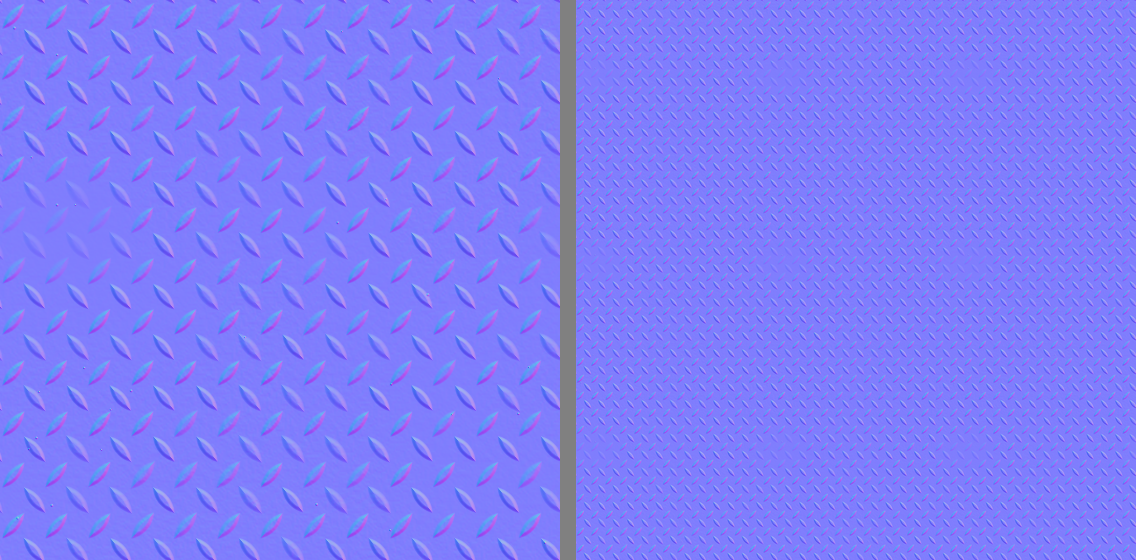
Left: one tile. Right: repeated 3 by 3.
This texture map is drawn by a three.js fragment shader. Its source:

```glsl
varying vec2 vUv;

// Tread layout, in canvas units
const vec2 REPEATS = vec2(13.0, 11.0);
const vec2 RISING_CENTER = vec2(0.31, 0.675);   // within one cell
const vec2 FALLING_CENTER = vec2(0.80, 0.18);
const vec2 RISING_AXIS = vec2(0.656, 0.755);
const vec2 FALLING_AXIS = vec2(0.643, -0.766);
const float HALF_LENGTH = 0.0290;
const float HALF_WIDTH = 0.0095;
const float RIM = 0.0062;
const float TREAD_HEIGHT = 0.0026;
const float RISING_LEAN = 0.45;
const float FALLING_LEAN = 0.12;
const float JITTER = 0.0012;

// Wear and surface
const vec2 WORN_SPOT = vec2(0.09, 0.59);
const float WORN_RADIUS = 0.19;
const float FINE_PERIOD = 240.0;
const float COARSE_PERIOD = 110.0;
const float PATCH_PERIOD = 6.0;
const float GRAIN_HEIGHT = 0.00021;
const float SPECK_GRID = 24.0;
const float SPECK_SHARE = 0.06;
const float SPECK_RADIUS = 0.0034;
const float SPECK_HEIGHT = 0.0012;

const float SLOPE_STEP = 0.0008;
const vec3 COLOR_BIAS = vec3(0.0, -0.008, -0.008);

float hash(vec2 p) {
  vec3 q = fract(p.xyx * 0.1031);
  q += dot(q, q.yzx + 33.33);
  return fract((q.x + q.y) * q.z);
}

vec2 wrapId(vec2 id, vec2 period) {
  return floor(mod(id + 0.5, period));
}

// Value noise that wraps after a whole number of cells
float noise(vec2 uv, float period) {
  vec2 p = uv * period;
  vec2 i = floor(p);
  vec2 f = p - i;
  f = f * f * f * (f * (f * 6.0 - 15.0) + 10.0);
  vec2 a = wrapId(i, vec2(period));
  vec2 b = wrapId(i + 1.0, vec2(period));
  return mix(mix(hash(a), hash(vec2(b.x, a.y)), f.x),
             mix(hash(vec2(a.x, b.y)), hash(b), f.x), f.y);
}

// Broad worn patch, measured across the wrapped edges
float wornAmount(vec2 uv) {
  vec2 d = fract(uv - WORN_SPOT + 0.5) - 0.5;
  float edge = 0.07 * (noise(uv, PATCH_PERIOD) - 0.5);
  return 1.0 - smoothstep(0.25, 1.0, (length(d * vec2(0.9, 1.4)) + edge) / WORN_RADIUS);
}

// Pointed lens: x is the raised height, y the coverage
vec2 tread(vec2 uv, vec2 center, vec2 axis, float lean, float worn) {
  vec2 p = uv * REPEATS - center + 0.5;
  vec2 id = wrapId(floor(p), REPEATS) + center * 50.0;
  vec2 q = (fract(p) - 0.5) / REPEATS;
  q += JITTER * (vec2(hash(id + 3.1), hash(id + 17.7)) - 0.5);

  float along = dot(q, axis);
  float across = dot(q, vec2(axis.y, -axis.x));
  float radius = (HALF_LENGTH * HALF_LENGTH + HALF_WIDTH * HALF_WIDTH) / (2.0 * HALF_WIDTH);
  float dist = length(vec2(abs(across) + radius - HALF_WIDTH, along)) - radius;

  // Each repeat, and each column, is pressed a little differently
  float press = 0.65 * hash(id) + 0.35 * hash(vec2(id.x, 71.0));
  float blur = smoothstep(0.55, 0.9, press);
  float soft = 0.0012 + 0.0018 * blur + 0.0022 * worn;
  float body = smoothstep(-soft, RIM + 0.5 * soft, -dist);
  float height = TREAD_HEIGHT * (1.12 - 0.25 * press) * (1.0 - 0.62 * worn);
  return vec2(height * body * (1.0 + lean * across / HALF_WIDTH), body);
}

// Sparse round crumbs stuck to the plate
float specks(vec2 uv) {
  vec2 p = uv * SPECK_GRID;
  vec2 id = wrapId(floor(p), vec2(SPECK_GRID));
  vec2 spot = 0.2 + 0.6 * vec2(hash(id + 41.3), hash(id + 87.9));
  float r = SPECK_RADIUS * mix(0.5, 1.0, hash(id + 5.7));
  float d = length(fract(p) - spot) / SPECK_GRID;
  float present = step(1.0 - SPECK_SHARE, hash(id + 129.0));
  return present * SPECK_HEIGHT * (1.0 - smoothstep(0.0, r, d));
}

float plateHeight(vec2 uv) {
  float worn = wornAmount(uv);
  vec2 raised = tread(uv, RISING_CENTER, RISING_AXIS, RISING_LEAN, worn)
              + tread(uv, FALLING_CENTER, FALLING_AXIS, FALLING_LEAN, worn);
  float rough = mix(0.45, 1.1, noise(uv + 0.37, PATCH_PERIOD));
  rough *= (1.0 - 0.65 * worn) * (1.0 + 0.6 * raised.y);
  float grain = 0.65 * noise(uv, FINE_PERIOD) + noise(uv, COARSE_PERIOD);
  return raised.x + GRAIN_HEIGHT * rough * grain + specks(uv);
}

void main() {
  vec2 e = vec2(SLOPE_STEP, 0.0);
  vec2 slope = vec2(plateHeight(vUv + e.xy) - plateHeight(vUv - e.xy),
                    plateHeight(vUv + e.yx) - plateHeight(vUv - e.yx)) / (2.0 * SLOPE_STEP);
  vec3 normal = normalize(vec3(-slope, 1.0));
  gl_FragColor = vec4(normal * 0.5 + 0.5 + COLOR_BIAS, 1.0);
}
```
